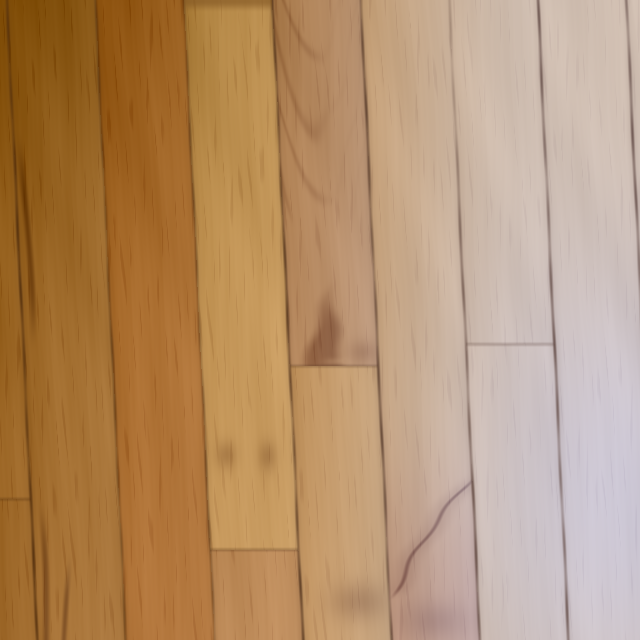
Reproduce this texture procedurally as a WebGL 1 fragment shader.

```glsl
precision highp float;
// Worn wooden floor: slightly leaning planks, warm on the left, cool window glare on the right.
uniform vec2 u_resolution;

// Soft elliptical spot
float blot(vec2 p, vec2 center, vec2 radius) {
  vec2 d = (p - center) / radius;
  return exp(-dot(d, d));
}

// Soft line of the given half width, never thinner than a pixel
float line(float d, float halfWidth) {
  return 1.0 - smoothstep(0.0, max(halfWidth, 1.2 / u_resolution.y), abs(d));
}

// Layered sines, drawn out along the plank
float grain(vec2 p, float seed) {
  float sum = 0.0, amp = 0.5, freq = 85.0;
  p.x += 0.004 * sin(p.y * 5.0 + seed * 2.3) + 0.001 * sin(p.y * 13.0 + seed * 4.1);
  for (int i = 0; i < 5; i++) {
    float n = float(i);
    float warp = 1.3 * sin(p.y * (3.0 + 5.0 * n) + seed + 1.9 * n);
    sum += amp * sin(p.x * freq + seed * (5.0 + 3.7 * n) + warp + 1.4 * sum);
    freq *= 1.8;
    amp *= 0.8;
  }
  return sum;
}

// Height of the butt joint in each plank
float jointHeight(float id) {
  if (id < -0.5) return 0.22;
  if (id > 1.5 && id < 2.5) return 0.141;
  if (id > 2.5 && id < 3.5) return 0.428;
  if (id > 4.5 && id < 5.5) return 0.462;
  return -1.0;
}

void main() {
  vec2 uv = gl_FragCoord.xy / u_resolution;

  // Leaning plank layout
  float wobble = 0.0005 * sin(uv.y * 23.0 + uv.x * 9.0);
  float across = (uv.x + 0.048 * uv.y - 0.0586 + wobble) / 0.1383;
  float id = floor(across);
  float f = across - id;
  float joint = jointHeight(id);
  float lower = step(uv.y, joint);
  float seed = id * 1.73 + lower * 3.1 + 2.0;
  float isSecond = step(abs(id - 1.0), 0.5);
  float isThird = step(abs(id - 2.0), 0.5);
  float isFourth = step(abs(id - 3.0), 0.5);
  float isFifth = step(abs(id - 4.0), 0.5);

  // Light falling across the floor
  vec3 color = mix(vec3(0.60, 0.39, 0.13), vec3(0.76, 0.58, 0.38), clamp(uv.x / 0.52, 0.0, 1.0));
  color = mix(color, vec3(0.815, 0.745, 0.69), smoothstep(0.42, 0.84, uv.x));
  color += vec3(0.05, 0.05, 0.08) * (0.5 - uv.y) * (1.0 - smoothstep(0.2, 0.75, uv.x));
  color -= vec3(0.09, 0.08, 0.08) * blot(uv, vec2(0.08, 1.05), vec2(0.32, 0.35));
  color = mix(color, vec3(0.80, 0.785, 0.85), 0.9 * blot(uv, vec2(0.98, 0.22), vec2(0.24, 0.38)));

  // Tone of each board
  color += isSecond * vec3(0.0, -0.04, -0.05);
  color += isThird * mix(vec3(0.055, 0.065, 0.04), vec3(0.0, -0.01, 0.0), lower);
  color += isFourth * mix(vec3(-0.035, -0.035, 0.0), vec3(0.0, 0.0, -0.01), lower);
  color -= isFifth * vec3(0.05, 0.08, 0.05) * (1.0 - smoothstep(0.0, 0.4, uv.y));

  // Grain, broad mottling and short pores
  float contrast = mix(1.0, 0.6, smoothstep(0.3, 0.9, uv.x));
  vec2 board = vec2(f * 0.1383, uv.y);
  float fiber = grain(board, seed);
  color += vec3(0.012, 0.013, 0.014) * contrast * fiber;
  color += 0.012 * sin(uv.y * 9.0 + seed * 3.0 + 2.0 * sin(f * 4.0 + uv.y * 6.0));
  float pores = smoothstep(0.55, 1.0, sin(board.x * 520.0 + 2.0 * fiber + seed * 7.0));
  pores *= smoothstep(0.3, 1.0, sin(uv.y * 38.0 + seed * 9.0 + 6.0 * sin(f * 11.0 + seed)));
  color -= vec3(0.045, 0.05, 0.04) * contrast * pores;

  // Arched grain and knot of the fourth plank
  float arch = uv.y - 0.8 * (f - 0.45) * (f - 0.45) + 0.012 * sin(f * 9.0 + uv.y * 30.0);
  float arches = pow(0.5 + 0.5 * cos(55.0 * (arch - 0.685)), 8.0);
  arches *= smoothstep(0.64, 0.69, uv.y) * mix(1.0, 0.15, smoothstep(0.35, 0.6, f));
  float rise = (uv.y - 0.428) / 0.14;
  float knotEdge = abs(uv.x - 0.505 - 0.012 * rise + 0.004 * sin(rise * 11.0)) - 0.034 * (1.0 - 0.8 * rise);
  float knot = (1.0 - smoothstep(-0.016, 0.006, knotEdge)) * (1.0 - smoothstep(0.4, 1.05, rise));
  knot += 0.5 * blot(uv, vec2(0.568, 0.45), vec2(0.022, 0.018));
  knot -= 0.5 * blot(uv, vec2(0.522, 0.435), vec2(0.016, 0.006));
  color -= isFourth * (1.0 - lower) * vec3(0.15, 0.16, 0.13) * (0.4 * arches + max(knot, 0.0));

  // Smudges and the curved crack
  float smudge = blot(uv, vec2(0.353, 0.289), vec2(0.016, 0.022));
  smudge += blot(uv, vec2(0.418, 0.287), vec2(0.014, 0.024));
  smudge += isFourth * blot(uv, vec2(0.56, 0.06), vec2(0.045, 0.03));
  smudge += isFifth * 0.7 * blot(uv, vec2(0.68, 0.03), vec2(0.05, 0.03));
  color -= vec3(0.11, 0.11, 0.08) * smudge;
  float t = (uv.y - 0.069) / 0.182;
  float crack = uv.x - mix(0.615, 0.736, t) + 0.011 * sin(3.14 * t) - 0.004 * sin(t * 14.0);
  float crackSpan = smoothstep(-0.05, 0.08, t) * (1.0 - smoothstep(0.9, 1.1, t));
  color -= isFifth * crackSpan * vec3(0.16, 0.17, 0.14) * (line(crack, 0.006) + 0.3 * line(crack, 0.03));

  // Dark streaks in the first plank
  float streak = line(f - 0.1 - 0.03 * sin(uv.y * 14.0), 0.06) * smoothstep(-0.4, 0.8, sin(uv.y * 11.0 + 1.0));
  streak += line(f - 0.3 - 0.8 * uv.y, 0.05) * (1.0 - smoothstep(0.06, 0.14, uv.y));
  color -= step(abs(id), 0.5) * vec3(0.15, 0.13, 0.07) * streak;

  // Seams with uneven wear, then faint butt joints
  float seamId = floor(across + 0.5);
  float seam = (across - seamId) * 0.1383;
  float wear = 0.62 + 0.12 * sin(uv.y * 13.0 + seamId * 2.4) + 0.13 * sin(uv.y * 61.0 + seamId * 5.0);
  wear *= 1.0 - 0.5 * step(abs(seamId - 5.0), 0.5) * smoothstep(0.4, 0.9, uv.y);
  wear *= 1.0 - 0.3 * step(abs(seamId - 1.5), 0.6);
  vec3 seamColor = mix(vec3(0.32, 0.18, 0.05), vec3(0.40, 0.31, 0.29), smoothstep(0.2, 0.9, uv.x));
  color = mix(color, seamColor, wear * (0.85 * line(seam, 0.0042) + 0.15 * line(seam, 0.012)));
  color = mix(color, seamColor, 0.28 * line(uv.y - joint, 0.005));
  color = mix(color, vec3(0.50, 0.33, 0.13), 0.6 * isThird * smoothstep(0.98, 0.998, uv.y));

  gl_FragColor = vec4(clamp(color, 0.0, 1.0), 1.0);
}
```
